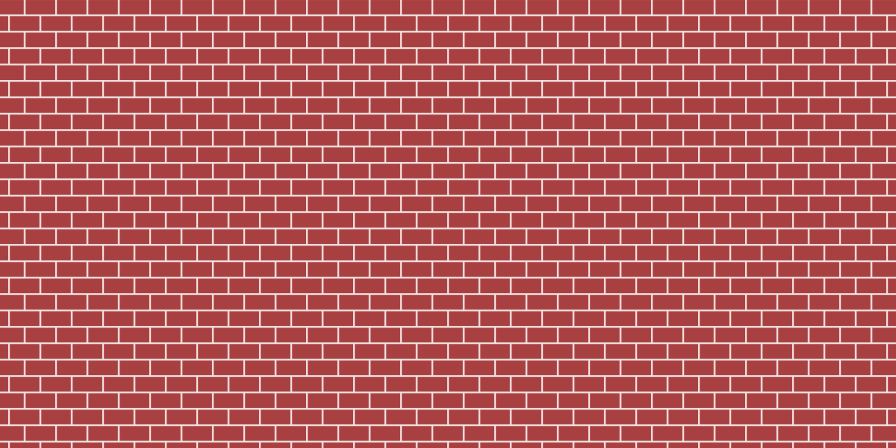
A Shadertoy shader for this pattern:

```glsl
// Pixel coverage of the band from lo to hi, for both axes at once
vec2 band(vec2 p, float lo, float hi, float pixel) {
    return clamp((p - lo) / pixel + 0.5, 0.0, 1.0)
         - clamp((p - hi) / pixel + 0.5, 0.0, 1.0);
}

// Coverage of two crossing bands
float unite(float a, float b) {
    return a + b - a * b;
}

void mainImage(out vec4 fragColor, in vec2 fragCoord) {
    float pixel = 1.0 / iResolution.y;
    vec2 brickSize = vec2(0.0700, 0.0366);
    float halfJoint = 0.00195;
    float bevel = 0.0011;

    // Running bond: a joint of every odd course meets the vertical centre line
    vec2 cell = (fragCoord - vec2(0.5 * iResolution.x, 0.0)) * pixel;
    cell = (cell - vec2(0.0, 0.0143)) / brickSize;
    float course = floor(cell.y);
    cell.x += 0.5 * (1.0 - mod(course, 2.0));

    // Signed offset from the nearest upright and level joints
    vec2 offset = (fract(cell + 0.5) - 0.5) * brickSize;

    vec2 joint = band(offset, -halfJoint, halfJoint, pixel);
    vec2 before = band(offset, -halfJoint - bevel, -halfJoint, pixel);
    vec2 after = band(offset, halfJoint, halfJoint + bevel, pixel);

    // Bricks catch light on the top and left edges, shade on the others
    vec3 color = vec3(0.66, 0.25, 0.26);
    color = mix(color, vec3(0.57, 0.21, 0.22), unite(before.x, after.y));
    color = mix(color, vec3(0.75, 0.31, 0.32), unite(after.x, before.y));

    // Pale mortar
    color = mix(color, vec3(0.95, 0.89, 0.88), unite(joint.x, joint.y));

    fragColor = vec4(color, 1.0);
}
```
